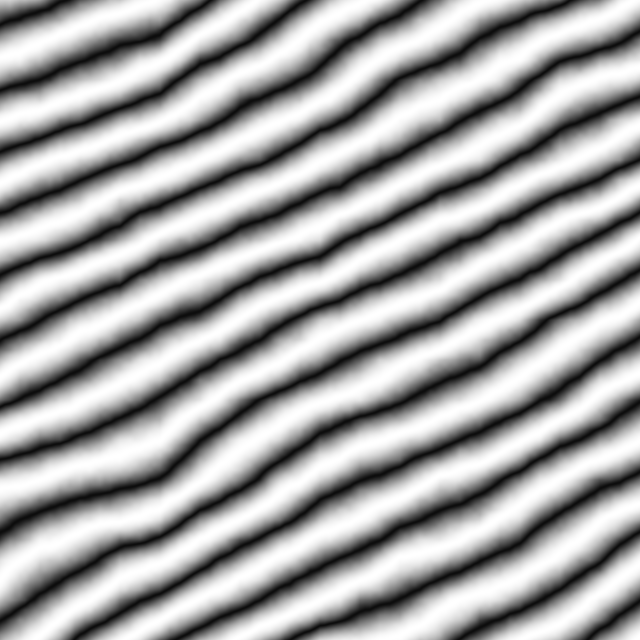
This pattern is drawn by a Shadertoy shader. Its source:

```glsl
// Grey marble: diagonal bands with sharp dark veins, made from a rectified sine.
// The phase is a plane ramp bent by six octaves of bilinear value noise,
// which makes the veins wander, pinch together and fray.

#define BANDS_ACROSS 5.0
#define BANDS_DOWN 10.0
#define TURBULENCE 1.0
#define COARSE_CELLS 4.0
#define OCTAVES 6
#define VEIN_SOFTNESS 0.05
#define VEIN_COLOR vec3(0.0)
#define STONE_COLOR vec3(1.0)

const float PI = 3.14159265;

float hash(vec2 cell) {
    vec3 p = fract(cell.xyx * 0.1031);
    p += dot(p, p.yzx + 33.33);
    return fract((p.x + p.y) * p.z);
}

// Linear blending keeps the creases that give the veins their ragged edge
float valueNoise(vec2 p) {
    vec2 cell = floor(p);
    vec2 f = p - cell;
    float low = mix(hash(cell), hash(cell + vec2(1.0, 0.0)), f.x);
    float high = mix(hash(cell + vec2(0.0, 1.0)), hash(cell + 1.0), f.x);
    return mix(low, high, f.y);
}

// Each octave doubles the frequency and halves the weight
float turbulence(vec2 p) {
    float sum = 0.0;
    float weight = 0.5;
    float cells = COARSE_CELLS;
    for (int i = 0; i < OCTAVES; i++) {
        sum += weight * valueNoise(p * cells + 17.0 * float(i));
        cells *= 2.0;
        weight *= 0.5;
    }
    return sum;
}

void mainImage(out vec4 fragColor, in vec2 fragCoord) {
    vec2 uv = fragCoord / iResolution.xy;

    // Ramp falling to the lower right, so the bands climb to the right
    float phase = BANDS_ACROSS * uv.x + BANDS_DOWN * (1.0 - uv.y);
    phase += TURBULENCE * turbulence(uv);

    // Rectified sine with its cusp rounded over at least half a pixel
    float wave = sin(PI * phase);
    float soft = max(VEIN_SOFTNESS, 0.5 * PI * BANDS_DOWN / iResolution.y);
    float shade = sqrt((wave * wave + soft * soft) / (1.0 + soft * soft));

    fragColor = vec4(mix(VEIN_COLOR, STONE_COLOR, shade), 1.0);
}
```
